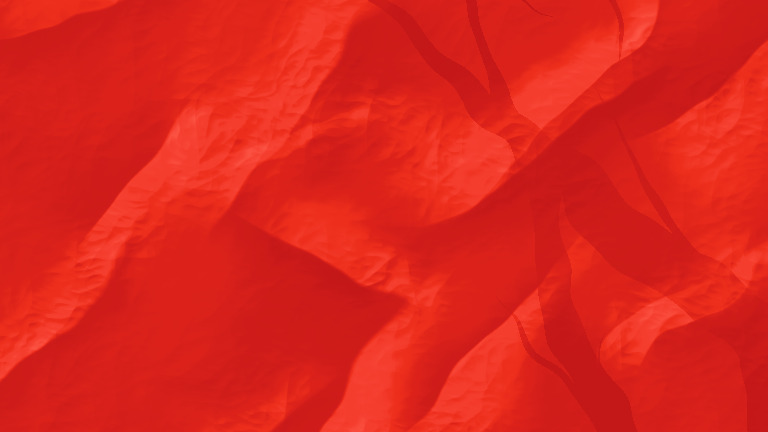
Write a WebGL 2 fragment shader that draws this texture.

```glsl
#version 300 es
precision highp float;
// Crumpled glossy red plastic film. Scattered folds each add a lit face, a crisp
// crest and a soft shadow; ridged noise adds fine crinkles, mostly on lit faces.
// The summed tone is then mapped through a ramp of reds.

#define FOLD_COLUMNS 5
#define FOLD_ROWS 3
#define FOLD_ANGLE 0.62
#define FOLD_LENGTH 0.36
#define FOLD_WIDTH 0.20
#define FOLD_CONTRAST 0.42
#define CRINKLE_SCALE 5.0
#define CRINKLE_CONTRAST 0.095
#define BASE_TONE 0.41
#define SEED 7.0

uniform vec2 u_resolution;
out vec4 fragColor;

vec2 hash2(vec2 p) {
  vec3 q = fract(p.xyx * vec3(0.1031, 0.1030, 0.0973));
  q += dot(q, q.yzx + 33.33);
  return fract((q.xx + q.yz) * q.zy);
}

mat2 rotation(float angle) {
  float c = cos(angle), s = sin(angle);
  return mat2(c, s, -s, c);
}

float cornerSlope(vec2 cell, vec2 offset) {
  return dot(hash2(cell + 57.0) * 2.0 - 1.0, offset);
}

// Gradient noise, about -0.5 to 0.5
float noise(vec2 p) {
  vec2 i = floor(p), f = fract(p);
  vec2 u = f * f * f * (f * (f * 6.0 - 15.0) + 10.0);
  vec2 e = vec2(0.0, 1.0);
  float low = mix(cornerSlope(i, f), cornerSlope(i + e.yx, f - e.yx), u.x);
  float high = mix(cornerSlope(i + e, f - e), cornerSlope(i + 1.0, f - 1.0), u.x);
  return mix(low, high, u.y);
}

// Height of the small creases: sharp valleys between rounded facets
float crinkleHeight(vec2 p) {
  float height = 0.0, frequency = CRINKLE_SCALE;
  p += 0.035 * vec2(noise(p * 6.0), noise(p * 6.0 + 31.0));
  for (int i = 0; i < 4; i++) {
    p = rotation(0.9) * p;
    height += abs(noise(p * frequency * vec2(0.75, 1.25) + 40.0)) / frequency;
    frequency *= 1.9;
  }
  return height;
}

// Returns lit face, shadow and crest of one fold
vec3 fold(vec2 p, vec2 centre, float id) {
  vec2 shape = hash2(vec2(id, SEED + 11.0));
  vec2 style = hash2(vec2(id, SEED + 23.0));
  vec2 look = hash2(vec2(id, SEED + 37.0));
  float angle = FOLD_ANGLE + (shape.x - 0.5) * 0.8;
  if (style.x > 0.8) angle -= 1.35;

  vec2 q = (p - centre) * rotation(angle);
  float halfLength = FOLD_LENGTH * mix(0.6, 1.35, shape.y);
  float along = q.x / halfLength;
  float side = style.y > 0.7 ? -1.0 : 1.0;
  float across = side * (q.y + (look.x - 0.5) * 0.9 * q.x * q.x);
  float ends = 1.0 - smoothstep(0.35, 1.0, abs(along));
  float width = FOLD_WIDTH * mix(0.55, 1.2, look.y) * (1.0 - 0.45 * along);
  float softness = mix(0.004, 0.05, smoothstep(-0.3, 1.0, along) * look.x);

  float face = smoothstep(-softness, softness, across);
  float lit = face * (1.0 - smoothstep(0.25, 1.0, across / width));
  float shadow = (1.0 - face) * exp(min(across, 0.0) / (0.55 * width));
  float crest = exp(-abs(across) / 0.004) * (1.0 - look.x);
  return vec3(lit, shadow, crest) * ends * mix(0.6, 1.1, shape.x);
}

vec3 filmColour(float tone) {
  vec3 c = mix(vec3(0.77, 0.09, 0.095), vec3(0.81, 0.11, 0.10), smoothstep(-0.05, 0.18, tone));
  c = mix(c, vec3(0.86, 0.13, 0.10), smoothstep(0.18, 0.40, tone));
  c = mix(c, vec3(0.93, 0.18, 0.11), smoothstep(0.40, 0.63, tone));
  c = mix(c, vec3(0.96, 0.24, 0.18), smoothstep(0.63, 0.85, tone));
  return mix(c, vec3(0.99, 0.34, 0.28), smoothstep(0.88, 1.3, tone));
}

void main() {
  vec2 p = gl_FragCoord.xy / u_resolution.y;
  vec2 extent = vec2(u_resolution.x / u_resolution.y, 1.0);

  // Bend the fold lines irregularly
  vec2 bent = p + 0.11 * vec2(noise(p * 2.7 + 5.0), noise(p * 2.7 + 19.0));
  bent += 0.028 * vec2(noise(p * 9.0 + 3.0), noise(p * 9.0 + 27.0));

  // Folds, one in each cell of a jittered grid
  vec3 folds = vec3(0.0);
  for (int i = 0; i < FOLD_COLUMNS * FOLD_ROWS; i++) {
    vec2 cell = vec2(i % FOLD_COLUMNS, i / FOLD_COLUMNS);
    vec2 centre = cell + hash2(vec2(float(i), SEED));
    centre *= extent / vec2(FOLD_COLUMNS, FOLD_ROWS);
    folds += fold(bent, centre, float(i));
  }

  // Broad undulation along the main fold direction
  vec2 grain = bent * rotation(FOLD_ANGLE);
  float swell = 0.30 * noise(grain * vec2(1.3, 3.2) + SEED);
  swell += 0.12 * noise(grain * vec2(3.0, 8.0) + 13.0);

  // Crinkles shaded by their slope towards the light
  vec2 stepToLight = 0.0024 * vec2(-0.6, 0.8);
  float slope = crinkleHeight(p + stepToLight) - crinkleHeight(p - stepToLight);
  slope /= 2.0 * length(stepToLight);
  float patches = smoothstep(-0.25, 0.3, noise(p * 3.5 + 71.0));
  float crinkled = 0.16 + min(folds.x, 1.1) * mix(0.35, 1.0, patches) + 0.15 * patches;

  float tone = BASE_TONE + swell + FOLD_CONTRAST * (min(folds.x, 1.2) - 0.7 * min(folds.y, 1.2));
  tone += 0.10 * folds.z + CRINKLE_CONTRAST * crinkled * slope;
  fragColor = vec4(filmColour(tone), 1.0);
}
```
